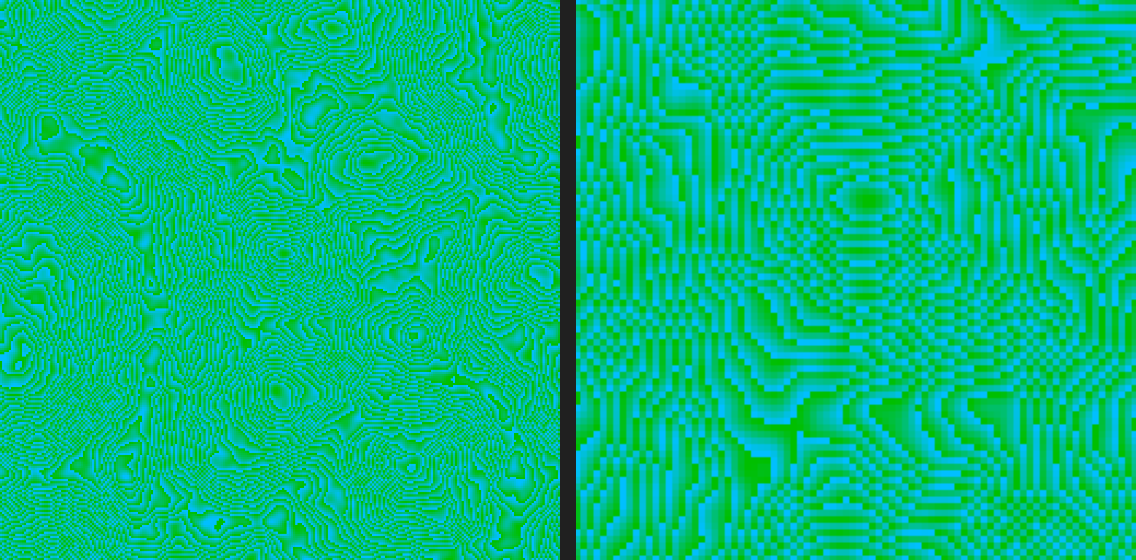
Left, the full canvas; right, a detail of the centre.
A three.js fragment shader for this pattern:

```glsl
// Fine green and cyan labyrinth: steep rough cones, wrapped and sampled on a coarse grid.
varying vec2 vUv;

const vec3 GREEN = vec3(0.0, 0.75, 0.0);
const vec3 CYAN = vec3(0.0, 0.75, 1.0);
const float CELLS = 256.0;        // grid cells across the canvas
const float EDGE_SOFTNESS = 0.36; // blended part of a cell
const float CONTRAST = 1.14;      // spread of the values around the middle
const float CONE_SCALE = 3.0;     // cones across the canvas
const float CONE_SLOPE = 112.0;   // colour cycles per canvas width on a cone
const float VALLEY_SHARPNESS = 12.0; // tightness of the seams between cones
const float CONE_JITTER = 0.85;
const float TIP_ROUNDING = 0.004;
const float ROUGH_SCALE = 5.0;    // broadest roughness across the canvas
const float ROUGHNESS = 8.5;      // colour cycles per unit of noise
const float GAIN = 0.45;          // strength of each finer octave
const int OCTAVES = 4;
const vec2 SEED = vec2(17.3, 41.7);

// Two pseudo-random values from 0 to 1 for a lattice point
vec2 hash2(vec2 p) {
  vec3 q = fract(p.xyx * vec3(0.1031, 0.1030, 0.0973));
  q += dot(q, q.yzx + 33.33);
  return fract((q.xx + q.yz) * q.zy);
}

float cornerSlope(vec2 lattice, vec2 local, vec2 corner) {
  vec2 direction = normalize(hash2(lattice + corner) - 0.4999);
  return dot(direction, local - corner);
}

float gradientNoise(vec2 p) {
  vec2 i = floor(p);
  vec2 f = p - i;
  vec2 u = f * f * f * (f * (f * 6.0 - 15.0) + 10.0);
  float low = mix(cornerSlope(i, f, vec2(0.0, 0.0)),
                  cornerSlope(i, f, vec2(1.0, 0.0)), u.x);
  float high = mix(cornerSlope(i, f, vec2(0.0, 1.0)),
                   cornerSlope(i, f, vec2(1.0, 1.0)), u.x);
  return mix(low, high, u.y);
}

// Smooth distance to the nearest scattered cone tip
float coneField(vec2 p) {
  vec2 i = floor(p);
  vec2 f = p - i;
  float sum = 0.0;
  for (int y = -1; y <= 1; y++) {
    for (int x = -1; x <= 1; x++) {
      vec2 offset = vec2(float(x), float(y));
      vec2 jitter = (hash2(i + offset) - 0.5) * CONE_JITTER;
      vec2 toTip = offset + 0.5 + jitter - f;
      float range = sqrt(dot(toTip, toTip) + TIP_ROUNDING);
      sum += exp(-VALLEY_SHARPNESS * range);
    }
  }
  return -log(sum) / VALLEY_SHARPNESS;
}

// Rough landscape whose height counts colour cycles
float terrain(vec2 uv) {
  float height = CONE_SLOPE / CONE_SCALE * coneField(uv * CONE_SCALE + SEED);
  vec2 p = uv * ROUGH_SCALE + SEED;
  float amplitude = ROUGHNESS;
  for (int i = 0; i < OCTAVES; i++) {
    height += amplitude * gradientNoise(p);
    // Turn and double the domain so the lattices do not line up
    p = mat2(1.6, 1.2, -1.2, 1.6) * p + SEED;
    amplitude *= GAIN;
  }
  return height;
}

// Sawtooth contour value at the centre of a cell
float cellValue(vec2 cell) {
  float wave = fract(terrain((cell + 0.5) / CELLS));
  return clamp((wave - 0.5) * CONTRAST + 0.5, 0.0, 1.0);
}

void main() {
  vec2 grid = vUv * CELLS - 0.5;
  vec2 cell = floor(grid);

  // Join neighbouring cells with a short soft edge
  vec2 blend = smoothstep(0.5 - 0.5 * EDGE_SOFTNESS,
                          0.5 + 0.5 * EDGE_SOFTNESS, grid - cell);
  float low = mix(cellValue(cell), cellValue(cell + vec2(1.0, 0.0)), blend.x);
  float high = mix(cellValue(cell + vec2(0.0, 1.0)),
                   cellValue(cell + vec2(1.0, 1.0)), blend.x);

  gl_FragColor = vec4(mix(GREEN, CYAN, mix(low, high, blend.y)), 1.0);
}
```
